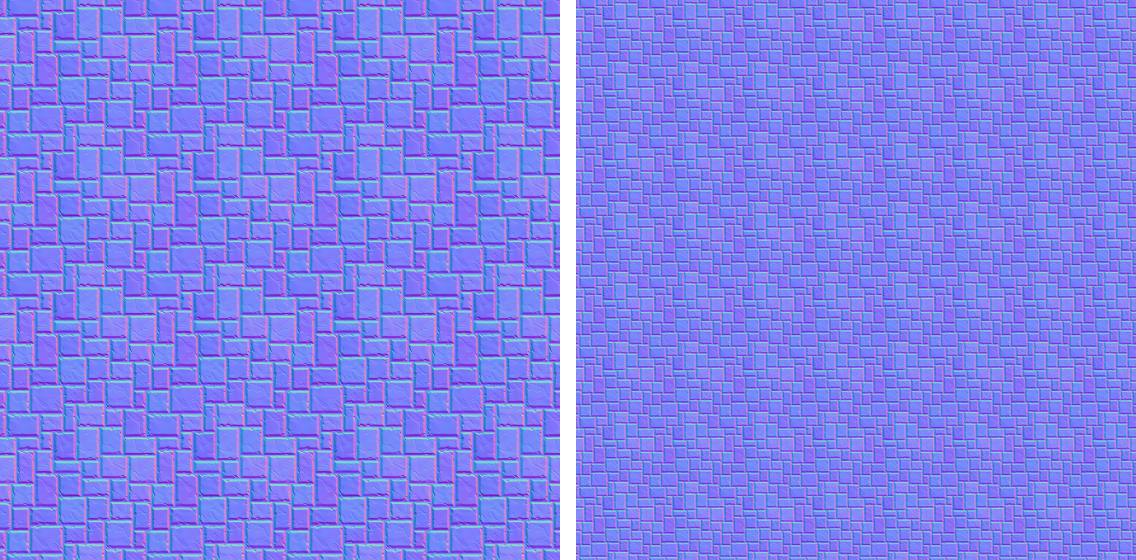
Left, the tile; right, the same tile 2 across and 2 down.
This texture map is drawn by a WebGL 1 fragment shader. Its source:

```glsl
precision highp float;
// Tangent-space normal map of worn, interlocking rectangular stone paving.

uniform vec2 u_resolution;

const float REPEATS = 4.0;   // pattern repeats across and down
const float LATTICE = 6.0;   // lattice cells per repeat, even so parity wraps
const float CELL = 3.0;      // grid units per lattice cell
const float JOINT_STEP = 0.66;
const float BEVEL_DEPTH = 0.25;
const vec2 FLAT_TINT = vec2(0.50, 0.495);
const vec4 BEVEL_WIDTH = vec4(0.32, 0.26, 0.25, 0.22);  // left, bottom, right, top

float hash(vec2 p) {
  return fract(sin(dot(p, vec2(127.1, 311.7))) * 43758.55);
}

vec2 hash2(vec2 p) {
  return vec2(hash(p), hash(p + 17.3));
}

// Joint position in a lattice cell. Joints along one line cycle through
// three levels, so neighbours never line up into crossings.
float jointAt(float lane, float along, float axisSeed) {
  vec2 key = vec2(mod(lane, LATTICE) + 3.7, axisSeed);
  float direction = hash(key) < 0.5 ? 1.0 : 2.0;
  float turn = direction * floor(mod(along, LATTICE) / 2.0);
  float level = mod(turn + floor(3.0 * hash(key + 9.1)), 3.0);
  return CELL * lane + 0.8 + JOINT_STEP * level;
}

float jointX(vec2 cell) { return jointAt(cell.x, cell.y, 1.3); }
float jointY(vec2 cell) { return jointAt(cell.y, cell.x, 6.9); }

bool isEven(vec2 cell) { return mod(cell.x + cell.y, 2.0) < 0.5; }

// Even cells hold a vertical joint, odd cells a horizontal one;
// every lattice corner then owns exactly one block.
vec2 findCorner(vec2 p) {
  vec2 cell = floor(p / CELL);
  vec2 side;
  if (isEven(cell)) {
    side.x = step(jointX(cell), p.x);
    side.y = step(jointY(cell + vec2(2.0 * side.x - 1.0, 0.0)), p.y);
  } else {
    side.y = step(jointY(cell), p.y);
    side.x = step(jointX(cell + vec2(0.0, 2.0 * side.y - 1.0)), p.x);
  }
  return cell + side;
}

// Block bounds as left, bottom, right, top.
vec4 blockBounds(vec2 corner) {
  vec2 lowerLeft = corner - 1.0;
  vec2 lowerRight = corner - vec2(0.0, 1.0);
  vec2 upperLeft = corner - vec2(1.0, 0.0);
  if (isEven(corner)) {
    return vec4(jointX(lowerLeft), jointY(lowerRight), jointX(corner), jointY(upperLeft));
  }
  return vec4(jointX(upperLeft), jointY(lowerLeft), jointX(lowerRight), jointY(corner));
}

// Cellular noise: gap between the two nearest feature points.
float cellGap(vec2 p) {
  vec2 base = floor(p);
  float nearest = 9.0;
  float second = 9.0;
  for (int j = -1; j <= 1; j++) {
    for (int i = -1; i <= 1; i++) {
      vec2 cell = base + vec2(float(i), float(j));
      float d = length(cell + hash2(cell) - p);
      second = min(second, max(nearest, d));
      nearest = min(nearest, d);
    }
  }
  return second - nearest;
}

// Layered, warped sines in about -1..1.
float waves(vec2 p) {
  p += 0.6 * sin(p.yx * 1.7 + vec2(0.4, 2.1));
  return 0.5 * sin(p.x + 1.3 * p.y) + 0.3 * sin(2.3 * p.x - 1.9 * p.y)
       + 0.2 * sin(4.1 * p.y + 3.3 * p.x);
}

float stoneHeight(vec2 p, vec4 bounds, vec2 seed) {
  vec2 grain = p - 0.5 * (bounds.xy + bounds.zw) + 30.0 * seed;
  // Each side has its own bevel width, with a ragged, chipped edge.
  float chip = 0.14 * smoothstep(0.45, 0.8, waves(grain * 1.8 + 2.0));
  float ragged = 0.025 * waves(grain * 2.9);
  vec4 inset = vec4(p - bounds.xy, bounds.zw - p) - 0.04 + ragged - chip;
  vec4 sideSeed = vec4(hash2(seed * 7.0), hash2(seed * 7.0 + 4.0));
  inset /= BEVEL_WIDTH + 0.16 * sideSeed;
  float bevel = smoothstep(0.0, 1.0, min(min(inset.x, inset.y), min(inset.z, inset.w)));
  // Surface wear: hairline cracks, shallow flakes and a broad undulation.
  float crackMask = smoothstep(0.0, 0.5, waves(grain * 0.9 + 5.0));
  float crack = crackMask * (1.0 - smoothstep(0.0, 0.14, cellGap(grain * 0.6 + ragged)));
  float flake = smoothstep(0.35, 0.55, waves(grain * 1.3));
  float wear = 0.04 * waves(grain * 0.8 + 1.0) - 0.026 * crack - 0.024 * flake;
  return bevel * (BEVEL_DEPTH + wear);
}

vec3 normalColor(vec2 p) {
  vec2 corner = findCorner(p);
  vec4 bounds = blockBounds(corner);
  vec2 seed = hash2(mod(corner, LATTICE) + 0.5);
  vec2 e = vec2(0.04, 0.0);
  vec2 slope = vec2(
    stoneHeight(p + e.xy, bounds, seed) - stoneHeight(p - e.xy, bounds, seed),
    stoneHeight(p + e.yx, bounds, seed) - stoneHeight(p - e.yx, bounds, seed)) / (2.0 * e.x);
  slope += 0.2 * (seed - 0.5);   // each block leans a little
  vec2 n = -slope / sqrt(1.0 + dot(slope, slope));
  return vec3(FLAT_TINT + 0.5 * n, 0.985 - 0.40 * dot(n, n));
}

void main() {
  vec3 color = vec3(0.0);
  for (int k = 0; k < 4; k++) {   // four samples smooth the narrow bevels
    vec2 offset = 0.5 * vec2(mod(float(k), 2.0), floor(float(k) / 2.0)) - 0.25;
    vec2 uv = (gl_FragCoord.xy + offset) / u_resolution;
    color += normalColor(uv * REPEATS * LATTICE * CELL);
  }
  gl_FragColor = vec4(color / 4.0, 1.0);
}
```
